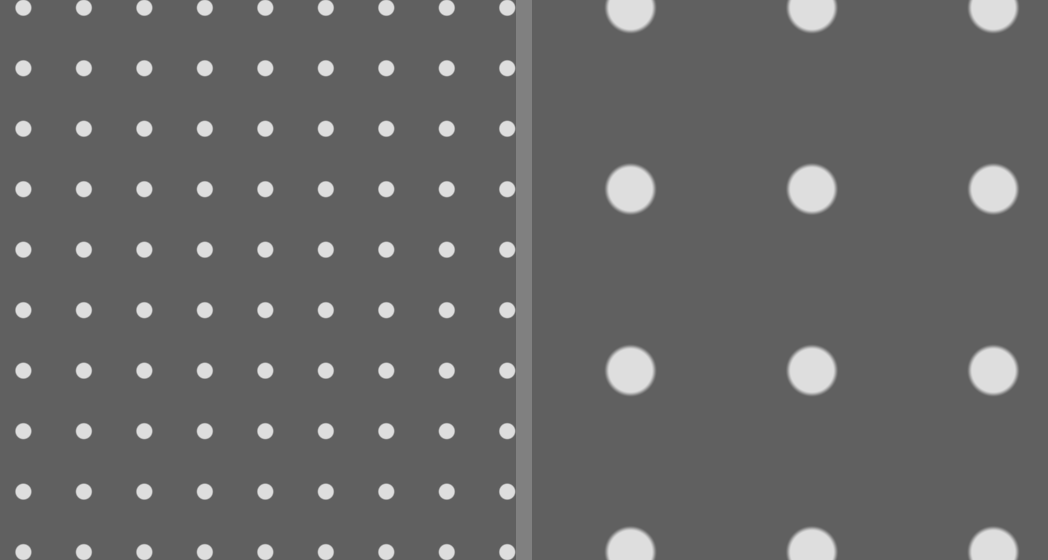
Left, the full canvas; right, a detail of the centre.
Reproduce this pattern procedurally as a Shadertoy shader.

```glsl
// Square grid of small pale dots on a flat dark grey ground.

// Lengths are fractions of the canvas height.
const float PITCH      = 0.1080;                // spacing between dot centres
const vec2  FIRST_DOT  = vec2(0.0418, 0.0141);  // centre of the lower-left dot
const float DOT_RADIUS = 0.0142;
const float EDGE_SOFT  = 0.0018;                // half width of the soft rim

const vec3 GROUND_COLOR = vec3(0.378);
const vec3 DOT_COLOR    = vec3(0.872);

// Offset from the nearest grid point
vec2 nearestOffset(vec2 p) {
    return (fract(p / PITCH + 0.5) - 0.5) * PITCH;
}

float circleDistance(vec2 p, float radius) {
    return length(p) - radius;
}

void mainImage(out vec4 fragColor, in vec2 fragCoord) {
    vec2 uv = fragCoord / iResolution.y;

    // Signed distance to the closest dot
    float dist = circleDistance(nearestOffset(uv - FIRST_DOT), DOT_RADIUS);

    // Soft rim, never thinner than one pixel
    float soft = max(EDGE_SOFT, 0.5 / iResolution.y);
    float coverage = 1.0 - smoothstep(-soft, soft, dist);

    fragColor = vec4(mix(GROUND_COLOR, DOT_COLOR, coverage), 1.0);
}
```
